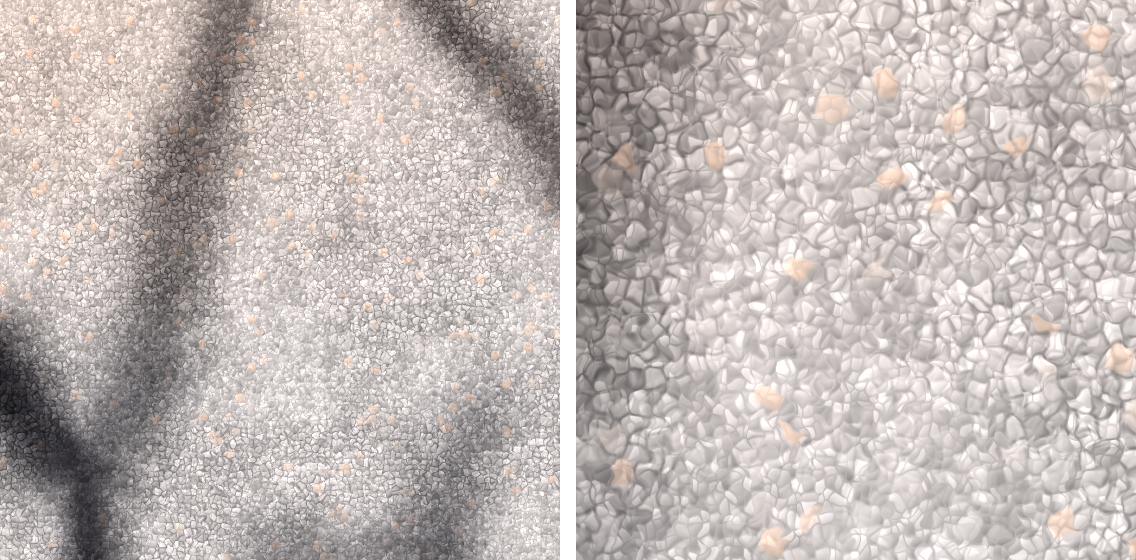
Left: the whole. Right: its middle third, enlarged.
This texture is drawn by a WebGL 1 fragment shader. Its source:

```glsl
precision highp float;

uniform vec2 u_resolution;

const vec3 COOL_GRIT = vec3(0.835, 0.810, 0.805);
const vec3 WARM_GRIT = vec3(0.875, 0.800, 0.760);
const vec3 PEACH_STONE = vec3(1.08, 0.99, 0.92);
const vec3 BROWN_SHADE = vec3(0.235, 0.200, 0.195);
const vec3 BLUE_SHADE = vec3(0.170, 0.165, 0.195);

vec2 hash2(vec2 p) {
  vec3 q = fract(p.xyx * vec3(0.1031, 0.1030, 0.0973));
  q += dot(q, q.yzx + 33.33);
  return fract((q.xx + q.yz) * q.zy);
}

float noise(vec2 p) {
  vec2 i = floor(p);
  vec2 f = fract(p);
  f = f * f * (3.0 - 2.0 * f);
  float low = mix(hash2(i).x, hash2(i + vec2(1.0, 0.0)).x, f.x);
  float high = mix(hash2(i + vec2(0.0, 1.0)).x, hash2(i + 1.0).x, f.x);
  return mix(low, high, f.y);
}

float fbm(vec2 p) {
  float sum = 0.0;
  float amp = 0.5;
  for (int i = 0; i < 4; i++) {
    sum += amp * noise(p);
    p = p * 2.03 + 17.3;
    amp *= 0.5;
  }
  return sum;
}

// Cellular grain: xy = offset from its centre, z = gap to neighbour, w = id
vec4 grain(vec2 p) {
  vec2 cell = floor(p);
  float nearest = 8.0;
  float second = 8.0;
  vec3 best = vec3(0.0);
  for (int y = -1; y <= 1; y++) {
    for (int x = -1; x <= 1; x++) {
      vec2 c = cell + vec2(float(x), float(y));
      vec2 offset = p - c - 0.1 - 0.8 * hash2(c);
      float d = length(offset);
      if (d < nearest) {
        second = nearest;
        nearest = d;
        best = vec3(offset, hash2(c + 71.7).y);
      } else {
        second = min(second, d);
      }
    }
  }
  return vec4(best.xy, second - nearest, best.z);
}

// Grain brightness around zero, with dark crevices and light from above
float grainTone(vec4 g, float variation, float crevice) {
  float body = smoothstep(0.0, 0.35, g.z);
  float relief = dot(g.xy, vec2(-0.25, 0.45));
  return body * variation * (g.w - 0.5 + relief) - crevice * (1.0 - body);
}

// Soft shadow bar between two points
float bar(vec2 p, vec2 a, vec2 b, float width, float density) {
  vec2 ab = b - a;
  vec2 away = p - a - ab * clamp(dot(p - a, ab) / dot(ab, ab), 0.0, 1.0);
  return 1.0 - density * exp(-dot(away, away) / (width * width));
}

float shadow(vec2 p) {
  // Long branch descending from the top
  float light = min(bar(p, vec2(0.41, 1.04), vec2(0.34, 0.70), 0.065, 0.60),
                    bar(p, vec2(0.34, 0.70), vec2(0.27, 0.36), 0.070, 0.52));
  // Dark fork in the lower left
  float fork = min(bar(p, vec2(-0.02, 0.36), vec2(0.04, 0.26), 0.085, 0.93),
                   bar(p, vec2(0.04, 0.26), vec2(0.16, 0.14), 0.080, 0.88));
  fork = min(fork, bar(p, vec2(0.16, 0.14), vec2(0.16, -0.05), 0.060, 0.88));
  fork = min(fork, bar(p, vec2(0.27, 0.36), vec2(0.17, 0.18), 0.080, 0.60));
  // Diagonal in the upper right
  float diagonal = bar(p, vec2(0.76, 1.03), vec2(1.02, 0.67), 0.065, 0.60);
  // Faint shade along the lower right
  float faint = bar(p, vec2(0.85, 0.26), vec2(0.79, 0.06), 0.085, 0.36)
              * bar(p, vec2(0.50, 0.01), vec2(0.80, 0.02), 0.070, 0.42);
  return 1.0 - min(light, fork) * diagonal * faint;
}

void main() {
  vec2 p = gl_FragCoord.xy / u_resolution;
  vec2 drift = vec2(fbm(p * 7.0), fbm(p * 7.0 + 40.0)) - 0.47;
  float shade = shadow(p + 0.07 * drift);
  float coarse = smoothstep(0.32, 0.65, fbm(p * 6.0 + 9.0));

  // Layers of grit, bent to give irregular outlines
  vec2 bend = vec2(noise(p * 130.0), noise(p * 130.0 + 50.0)) - 0.5;
  vec2 q = p + 0.006 * bend;
  float tone = grainTone(grain(q * vec2(185.0, 150.0)), 0.30, 0.07);
  tone += grainTone(grain(q * 88.0 + 13.0), 0.22, mix(0.05, 0.24, coarse));
  tone += 0.20 * (fbm(p * 14.0 + 3.0) - 0.47) + 0.06;

  // Scattered larger stones
  vec4 s = grain(q * 46.0 + 31.0);
  float inside = smoothstep(0.06, 0.20, s.z) * smoothstep(0.44, 0.33, length(s.xy));
  float stone = inside * smoothstep(0.76, 0.84, s.w + 0.08 * coarse);
  float stoneTone = 0.08 + 0.32 * dot(s.xy, vec2(-0.4, 0.8));
  tone = mix(tone, stoneTone + 0.4 * tone, 0.8 * stone);

  // Warm light above, cool shade below
  float warmth = smoothstep(0.25, 1.0, p.y) * (1.0 - 0.65 * p.x);
  vec3 lit = mix(COOL_GRIT, WARM_GRIT, warmth);
  vec3 dark = mix(BLUE_SHADE, BROWN_SHADE, smoothstep(0.25, 0.65, p.y));
  vec3 color = mix(lit, dark * 0.75, shade);
  color *= 1.0 + tone * (1.0 + 0.9 * shade);
  float peach = stone * smoothstep(0.88, 0.96, s.w);
  color *= mix(vec3(1.0), PEACH_STONE, peach);
  gl_FragColor = vec4(clamp(color, 0.0, 1.0), 1.0);
}
```
